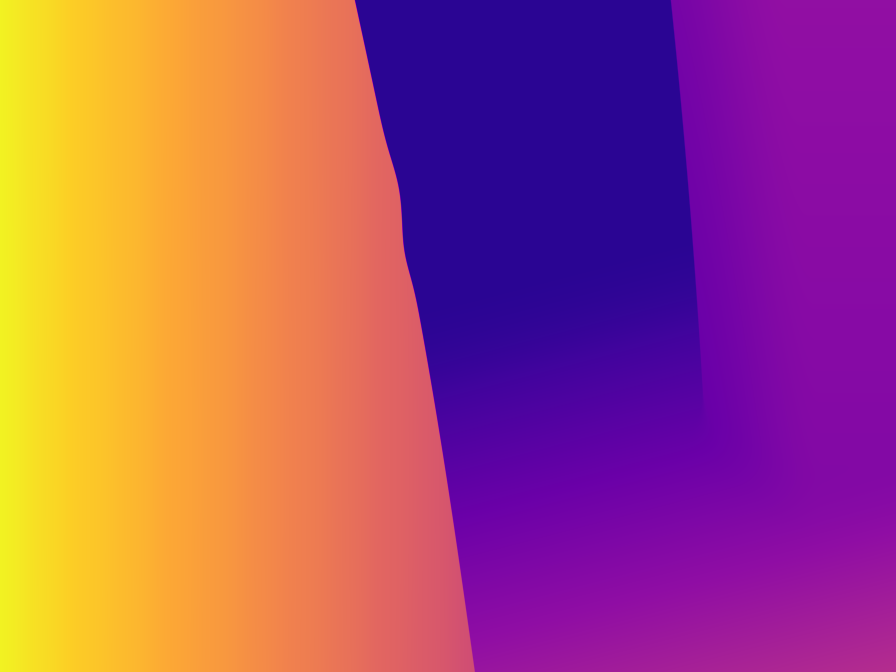
Write a Shadertoy shader that draws this texture map.

```glsl
// Heat-coloured depth map: a bright near panel, a dark recess, a side wall and a rising floor.

const float PI = 3.14159;
const float RECESS_DEPTH = 0.055;

// Violet to yellow heat ramp, evenly spaced stops
const vec3 HEAT[11] = vec3[11](
    vec3(0.050, 0.030, 0.528), vec3(0.255, 0.014, 0.615),
    vec3(0.417, 0.001, 0.658), vec3(0.563, 0.052, 0.642),
    vec3(0.693, 0.165, 0.565), vec3(0.798, 0.280, 0.470),
    vec3(0.882, 0.393, 0.383), vec3(0.949, 0.518, 0.296),
    vec3(0.988, 0.652, 0.211), vec3(0.988, 0.809, 0.145),
    vec3(0.940, 0.975, 0.131));

vec3 heatColor(float value) {
    float s = clamp(value, 0.0, 1.0) * 10.0;
    int i = min(int(s), 9);
    return mix(HEAT[i], HEAT[i + 1], s - float(i));
}

float smoothMax(float a, float b, float k) {
    float h = max(k - abs(a - b), 0.0) / k;
    return max(a, b) + 0.25 * k * h * h;
}

float bump(float x, float center, float width) {
    float d = (x - center) / width;
    return exp(-0.5 * d * d);
}

// Slanted, slightly bulging outline of the near panel; t runs downward
float panelEdge(float t) {
    float line = mix(0.396, 0.530, t) + 0.0091 * sin(PI * t);
    return line + 0.0046 * bump(t, 0.276, 0.038) - 0.0033 * bump(t, 0.378, 0.031);
}

// Gently curved outline of the side wall
float wallEdge(float t) {
    return 0.7487 + 0.0788 * t - 0.0302 * t * t;
}

// Layered sines give the panel faint upright streaks
float streaks(vec2 p) {
    float sway = 0.6 * sin(5.0 * p.y);
    return 0.0025 * sin(55.0 * p.x + sway) + 0.0015 * sin(131.0 * p.x - sway);
}

float panelDepth(vec2 p) {
    return 0.985 - 0.84 * p.x - 0.02 * (1.0 - exp(-20.0 * p.x)) + streaks(p);
}

float floorDepth(vec2 p) {
    return 0.347 - 0.53 * p.y + 0.184 * (p.x - 0.651);
}

float wallDepth(float t, float inset) {
    return 0.225 - 0.058 * t + 0.08 * smoothstep(-0.02, 0.13, inset);
}

void mainImage(out vec4 fragColor, in vec2 fragCoord) {
    vec2 p = fragCoord / iResolution.xy;
    float t = 1.0 - p.y;
    float soft = 0.8 / iResolution.x;

    // Recess and side wall, both meeting the floor
    float ground = floorDepth(p);
    float recess = smoothMax(RECESS_DEPTH, ground, 0.04);
    float inset = p.x - wallEdge(t);
    float wall = smoothMax(wallDepth(t, inset), ground, 0.03);

    // The wall outline dissolves where it reaches the floor
    float wallSoft = soft + 0.05 * smoothstep(0.58, 0.75, t);
    float depth = mix(recess, wall, smoothstep(-wallSoft, wallSoft, inset));

    // Blending depth, not colour, leaves a thin warm rim on the panel
    float outside = p.x - panelEdge(t);
    depth = mix(panelDepth(p), depth, smoothstep(-soft, soft, outside));

    fragColor = vec4(heatColor(depth), 1.0);
}
```
